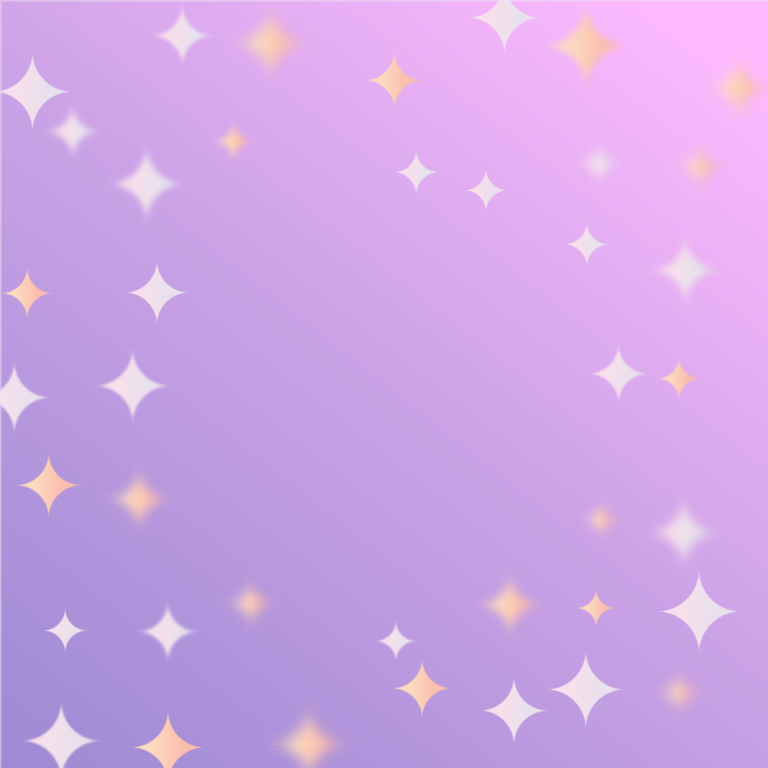
A WebGL 2 fragment shader for this background:

```glsl
#version 300 es
precision highp float;
// Four-pointed peach and white sparkles, sharp and blurred, around a lilac to pink gradient.
uniform vec2 u_resolution;
out vec4 fragColor;

float hash(vec2 p) {
    return fract(sin(dot(p, vec2(127.1, 311.7))) * 43758.5453);
}

// Inside of a star bounded by four circular arcs, tips at the given radius
float star(vec2 p, float radius, float softness) {
    vec2 q = abs(p);
    float inside = min(length(radius - q) - radius, radius - max(q.x, q.y));
    return smoothstep(-softness, softness, inside);
}

// Gaussian blur of the star, by weighted samples
float blurredStar(vec2 p, float radius, float sigma) {
    float sum = 0.0, total = 0.0;
    for (int j = -3; j <= 3; j++) {
        for (int i = -3; i <= 3; i++) {
            vec2 offset = vec2(i, j) * 0.7;
            float weight = exp(-0.5 * dot(offset, offset));
            sum += weight * star(p + offset * sigma, radius, 0.4 * sigma);
            total += weight;
        }
    }
    return sum / total;
}

// Diagonal gradient from violet through lilac to pink
vec3 background(vec2 uv) {
    float t = dot(uv, vec2(0.44, 0.56));
    vec3 violet = vec3(0.615, 0.54, 0.825);
    vec3 lilac = vec3(0.795, 0.635, 0.903);
    vec3 pink = vec3(1.0, 0.73, 1.0);
    vec3 color = mix(violet, lilac, smoothstep(-0.1, 0.6, t) * 0.4 + 0.6 * min(t / 0.5, 1.0));
    return mix(color, pink, clamp((t - 0.5) / 0.45, 0.0, 1.0));
}

void main() {
    vec2 uv = gl_FragCoord.xy / u_resolution;
    float pixel = 1.0 / min(u_resolution.x, u_resolution.y);
    vec3 color = background(uv);

    // One jittered sparkle per cell of a 7 by 7 grid, leaving the middle empty
    for (int k = 0; k < 49; k++) {
        vec2 cell = vec2(k % 7, k / 7);
        vec2 fromMiddle = abs(cell - 3.0);
        if (max(fromMiddle.x, fromMiddle.y) < 1.5) continue;

        vec2 jitter = vec2(hash(cell + 3.7), hash(cell + 19.3)) - 0.5;
        vec2 p = uv - (cell + 0.5 + 0.75 * jitter) / 7.0;
        float radius = mix(0.022, 0.056, hash(cell + 41.9));
        float sigma = 0.0075 * smoothstep(0.3, 0.9, hash(cell + 67.1)) + 0.5 * pixel;
        if (max(abs(p.x), abs(p.y)) > radius + 3.0 * sigma) continue;

        // Each sparkle is shaded from left to right
        float shade = smoothstep(-0.6, 0.6, p.x / radius);
        vec3 peach = mix(vec3(0.99, 0.86, 0.75), vec3(0.98, 0.74, 0.68), shade);
        vec3 white = mix(vec3(0.97, 0.88, 0.92), vec3(0.91, 0.88, 0.93), shade);
        bool isPeach = hash(cell + 83.3) < 0.5;
        color = mix(color, isPeach ? peach : white, blurredStar(p, radius, sigma));
    }

    // Thin pale rim on the left and top edges
    float edge = min(uv.x, 1.0 - uv.y);
    color = mix(color, vec3(0.94, 0.88, 0.96), 0.5 * (1.0 - smoothstep(0.001, 0.003, edge)));

    fragColor = vec4(color, 1.0);
}
```
